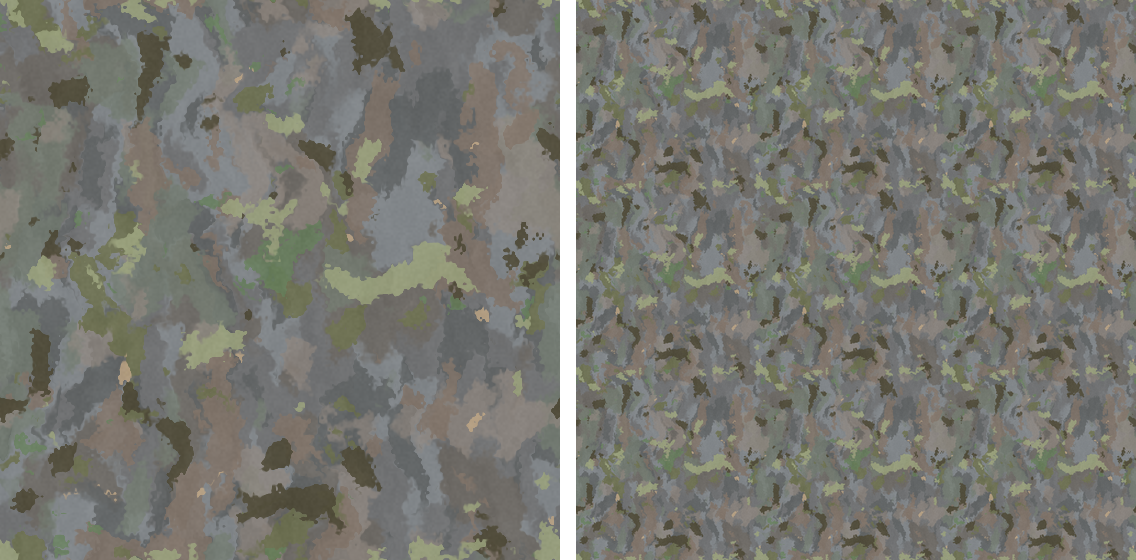
Left: one tile. Right: repeated 3 by 3.
A Shadertoy shader for this pattern:

```glsl
// Seamless weathered-bark camouflage: ragged dabs of slate, taupe, moss and lichen.

const vec3 STONE      = vec3(0.445, 0.450, 0.455);
const vec3 PALE_SLATE = vec3(0.515, 0.535, 0.550);
const vec3 DARK_SLATE = vec3(0.375, 0.388, 0.390);
const vec3 TAUPE      = vec3(0.425, 0.408, 0.385);
const vec3 SAGE       = vec3(0.455, 0.490, 0.445);
const vec3 ROSE_GREY  = vec3(0.570, 0.535, 0.505);
const vec3 CLAY       = vec3(0.510, 0.455, 0.410);
const vec3 MOSS       = vec3(0.430, 0.445, 0.315);
const vec3 LEAF       = vec3(0.405, 0.505, 0.365);
const vec3 DARK_OLIVE = vec3(0.315, 0.297, 0.225);
const vec3 LICHEN     = vec3(0.605, 0.635, 0.490);
const vec3 CREAM      = vec3(0.730, 0.640, 0.520);

const float BEND_AMOUNT   = 0.050;  // broad sway of the dabs
const float RAGGED_AMOUNT = 0.014;  // crumbling of their edges
const float STREAK_AMOUNT = 0.050;  // brush marks inside the dabs
const float GRAIN_AMOUNT  = 0.022;
const float CRISP = 0.014;
const float SOFT  = 0.035;

// Integer hash of a lattice point, 0 to 1
float hash(vec2 cell, float seed) {
    uvec2 q = uvec2(cell) * uvec2(1597u, 3643u);
    uint h = q.x ^ (q.y + uint(seed) * 7919u);
    h = h * 747796405u + 289133u;
    h = ((h >> ((h >> 28u) + 4u)) ^ h) * 277803737u;
    h = (h >> 22u) ^ h;
    return float(h & 65535u) / 65535.0;
}

// Value noise that wraps after a whole number of repeats
float noise(vec2 uv, vec2 repeats, float seed) {
    vec2 p = uv * repeats;
    vec2 f = fract(p);
    vec2 a = mod(floor(p), repeats);
    vec2 b = mod(a + 1.0, repeats);
    f = f * f * (3.0 - 2.0 * f);
    float low  = mix(hash(a, seed), hash(vec2(b.x, a.y), seed), f.x);
    float high = mix(hash(vec2(a.x, b.y), seed), hash(b, seed), f.x);
    return mix(low, high, f.y);
}

float fractalNoise(vec2 uv, vec2 repeats, float seed) {
    return 0.60 * noise(uv, repeats, seed)
         + 0.25 * noise(uv, repeats * 2.0, seed + 1.0)
         + 0.15 * noise(uv, repeats * 4.0, seed + 2.0);
}

vec2 noisePair(vec2 uv, vec2 repeats, float seed) {
    return vec2(noise(uv, repeats, seed), noise(uv, repeats, seed + 1.0)) - 0.5;
}

// Coverage of one layer of dabs; a higher cut leaves fewer of them
float dabs(vec2 uv, vec2 repeats, float cut, float blur, float seed) {
    return smoothstep(cut - blur, cut + blur, fractalNoise(uv, repeats, seed));
}

void mainImage(out vec4 fragColor, in vec2 fragCoord) {
    vec2 uv = fragCoord / iResolution.xy;

    // Bend the dabs, then crumble their edges
    vec2 p = uv + BEND_AMOUNT * noisePair(uv, vec2(9.0), 10.0);
    p += 0.020 * noisePair(uv, vec2(34.0), 14.0);
    p += RAGGED_AMOUNT * noisePair(uv, vec2(170.0, 150.0), 18.0);

    // Broad zones gather mossy dabs in some places, bare bark in others
    float zone = 0.26 * (noise(uv, vec2(4.0), 22.0) - 0.5);

    // Bark ground with upright strokes
    vec3 col = STONE;
    col = mix(col, PALE_SLATE, 0.90 * dabs(p, vec2(12.0, 7.0), 0.50, SOFT, 30.0));
    col = mix(col, TAUPE, 0.85 * dabs(p, vec2(11.0, 7.0), 0.585 + zone * 0.5, SOFT, 40.0));
    col = mix(col, DARK_SLATE, 0.85 * dabs(p, vec2(25.0, 10.0), 0.620 - zone, SOFT, 50.0));
    col = mix(col, SAGE, 0.75 * dabs(p, vec2(13.0, 8.0), 0.645, SOFT, 60.0));
    col = mix(col, ROSE_GREY, 0.70 * dabs(p, vec2(13.0, 8.0), 0.665, SOFT, 70.0));
    col = mix(col, CLAY, 0.80 * dabs(p, vec2(15.0, 10.0), 0.725 - zone, CRISP, 80.0));

    // Moss, hollows and lichen
    col = mix(col, MOSS, 0.88 * dabs(p, vec2(13.0, 12.0), 0.690 + zone, CRISP, 90.0));
    col = mix(col, DARK_OLIVE, 0.92 * dabs(p, vec2(16.0, 11.0), 0.715, CRISP, 100.0));
    col = mix(col, LEAF, 0.80 * dabs(p, vec2(16.0, 20.0), 0.760 + zone, CRISP, 110.0));
    col = mix(col, LICHEN, 0.88 * dabs(p, vec2(12.0, 14.0), 0.735 + zone * 0.6, CRISP, 120.0));
    col = mix(col, CREAM, 0.90 * dabs(p, vec2(14.0, 16.0), 0.835, CRISP, 130.0));

    // Brush streaks and fine grain
    col += STREAK_AMOUNT * (fractalNoise(p, vec2(48.0, 14.0), 140.0) - 0.5);
    col += GRAIN_AMOUNT * (noise(uv, vec2(230.0), 150.0) - 0.5);
    fragColor = vec4(col, 1.0);
}
```
